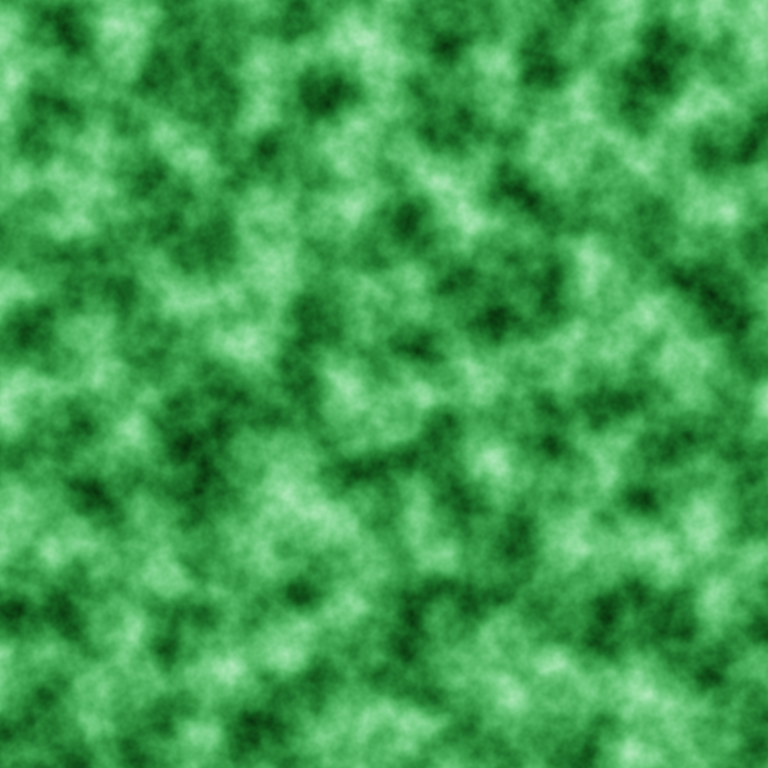
A Shadertoy shader for this texture:

```glsl
// Soft cloudy green mottling made of layered simplex noise.

const float BASE_SCALE = 6.0;    // noise units across the canvas
const int   OCTAVES    = 5;
const float GAIN       = 0.5;    // amplitude ratio between octaves
const float LACUNARITY = 2.0;    // frequency ratio between octaves
const float CONTRAST   = 1.0;
const vec2  SEED_SHIFT = vec2(37.3, 17.9);

// Colour as a quadratic in the noise deviation
const vec3 MID_GREEN  = vec3(0.237, 0.635, 0.305);
const vec3 TONE_SLOPE = vec3(0.120, 0.133, 0.125);
const vec3 TONE_CURVE = vec3(0.016, -0.012, 0.011);

// Simplex grid: skew, unskew, and the factor giving unit deviation
const float SKEW      = 0.366025;
const float UNSKEW    = 0.211325;
const float NORMALIZE = 184.0;

// Integer hash of a lattice point to a unit gradient
vec2 latticeGradient(vec2 cell) {
    uvec2 v = uvec2(ivec2(cell)) * 1664525u + 1013904223u;
    v.x += v.y * 1664525u;
    v.y += v.x * 1664525u;
    v ^= v >> 16u;
    v.x += v.y * 1664525u;
    v.y += v.x * 1664525u;
    v ^= v >> 16u;
    vec2 unit = vec2(v & 0xffffu) / 65535.0;
    return normalize(unit * 2.0 - 0.99995);
}

// Contribution of one simplex corner
float cornerWeight(vec2 cell, vec2 offset) {
    float falloff = max(0.5 - dot(offset, offset), 0.0);
    falloff *= falloff;
    return falloff * falloff * dot(latticeGradient(cell), offset);
}

float simplexNoise(vec2 p) {
    vec2 cell = floor(p + (p.x + p.y) * SKEW);
    vec2 a = p - cell + (cell.x + cell.y) * UNSKEW;
    vec2 midStep = a.x > a.y ? vec2(1.0, 0.0) : vec2(0.0, 1.0);
    vec2 b = a - midStep + UNSKEW;
    vec2 c = a - 1.0 + 2.0 * UNSKEW;
    return NORMALIZE * (cornerWeight(cell, a)
                      + cornerWeight(cell + midStep, b)
                      + cornerWeight(cell + 1.0, c));
}

// Layered noise with unit standard deviation
float cloudNoise(vec2 p) {
    float sum = 0.0, amplitude = 1.0, variance = 0.0;
    for (int i = 0; i < OCTAVES; i++) {
        sum += amplitude * simplexNoise(p);
        variance += amplitude * amplitude;
        amplitude *= GAIN;
        p = p * LACUNARITY + SEED_SHIFT;
    }
    return sum / sqrt(variance);
}

void mainImage(out vec4 fragColor, in vec2 fragCoord) {
    vec2 uv = fragCoord / iResolution.y;
    float tone = CONTRAST * cloudNoise(uv * BASE_SCALE + SEED_SHIFT);
    tone = clamp(tone, -3.2, 3.2);
    vec3 color = MID_GREEN + tone * (TONE_SLOPE + tone * TONE_CURVE);
    fragColor = vec4(clamp(color, 0.0, 1.0), 1.0);
}
```
